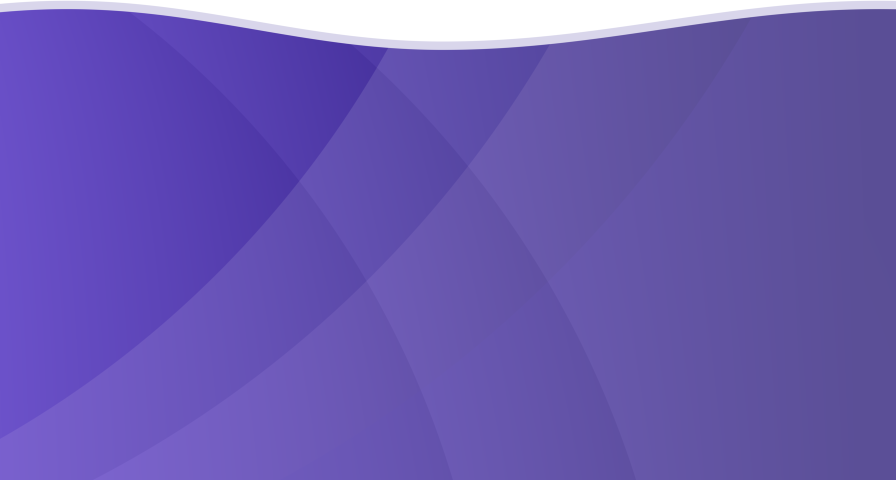
Give the GLSL for this background, as a Shadertoy shader.

```glsl
// Violet backdrop of crossing translucent arcs beneath a white wavy top border.

// Smooth coverage: 0 where d is negative, 1 where it is positive.
float coverage(float d) {
    float pixel = 1.0 / iResolution.y;
    return smoothstep(-0.7 * pixel, 0.7 * pixel, d);
}

// Signed distance to a large circle, positive outside.
float arc(vec2 p, vec2 center, float radius) {
    return length(p - center) - radius;
}

// Horizontal gradient between two positions.
vec3 ramp(float x, float x0, float x1, vec3 a, vec3 b) {
    return mix(a, b, clamp((x - x0) / (x1 - x0), 0.0, 1.0));
}

// Darkens the inner side of an arc and lightens the outer, fading away from it.
float edgeShade(float d) {
    return mix(-0.020, 0.012, coverage(d)) * exp(-abs(d) / 0.3);
}

// Height of the lower edge of the wavy border.
float waveHeight(float x) {
    float u = x - 0.922;
    float halfWave = u < 0.0 ? 0.782 : 0.910;
    return 0.981 - 0.0425 * (1.0 + cos(3.14159 * u / halfWave));
}

void mainImage(out vec4 fragColor, in vec2 fragCoord) {
    // One unit is the canvas height
    vec2 p = fragCoord / iResolution.y;

    // Rising bands, from the left corner outwards
    vec3 slate = vec3(0.353, 0.306, 0.588);
    vec3 color = ramp(p.x, 0.0, 0.808, vec3(0.424, 0.322, 0.792), vec3(0.294, 0.212, 0.635));
    vec3 inner = ramp(p.x, 0.0, 1.141, vec3(0.478, 0.380, 0.808), vec3(0.333, 0.275, 0.627));
    vec3 middle = ramp(p.x, 0.194, 1.553, vec3(0.486, 0.392, 0.808), slate);
    vec3 outer = ramp(p.x, 0.583, 1.8, vec3(0.439, 0.361, 0.745), slate);
    color = mix(color, inner, coverage(arc(p, vec2(-1.060, 1.947), 2.142)));
    color = mix(color, middle, coverage(arc(p, vec2(-0.8915, 2.0913), 2.356)));
    color = mix(color, outer, coverage(arc(p, vec2(-0.6177, 2.2078), 2.513)));

    // Falling arcs
    color += edgeShade(arc(p, vec2(-0.900, -0.554), 1.925));
    color += edgeShade(arc(p, vec2(-0.5915, -0.6056), 2.010));

    // Lavender rim and white border
    float above = p.y - waveHeight(p.x);
    color = mix(color, vec3(0.85, 0.84, 0.92), coverage(above));
    color = mix(color, vec3(1.0), coverage(above - 0.0175));

    fragColor = vec4(color, 1.0);
}
```
